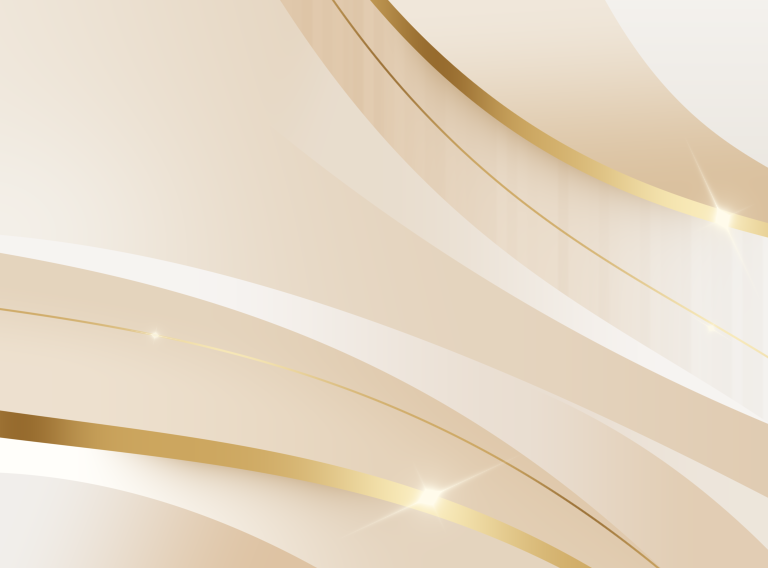
Reproduce this background procedurally as a WebGL 1 fragment shader.

```glsl
precision highp float;
// Cream and gold ribbons: two families of sweeping cubic curves split the canvas
// into softly graded layers, painted back to front, with metallic edges, shadows
// and a few star glints on top.
uniform vec2 u_resolution;

// Signed distance to y = cubic(x - start), positive below the curve (y runs down).
float curve(vec2 p, float start, vec4 k) {
  float t = p.x - start;
  float y = k.x + t * (k.y + t * (k.z + t * k.w));
  float slope = k.y + t * (2.0 * k.z + 3.0 * t * k.w);
  return (p.y - y) / sqrt(1.0 + slope * slope);
}

// Antialiased coverage of the positive side of a distance.
float fill(float d) {
  float soft = 0.7 / u_resolution.x;
  return smoothstep(-soft, soft, d);
}

float hairline(float d) {
  return 1.0 - smoothstep(0.0004, 0.0006 + 1.3 / u_resolution.x, abs(d));
}

float bump(float x, float center, float width) {
  float t = (x - center) / width;
  return exp(-t * t);
}

// Metallic tone along x with one dark and one bright place.
vec3 gold(float x, float dark, float light) {
  vec3 tone = mix(vec3(0.80, 0.65, 0.37), vec3(0.59, 0.42, 0.18), bump(x, dark, 0.075));
  return mix(tone, vec3(0.97, 0.91, 0.71), bump(x, light, 0.14));
}

// Smooth one-dimensional noise for the vertical stripes.
float hash(float n) {
  return fract(sin(n * 91.7) * 4375.5);
}

float stripes(float x) {
  float cell = floor(x);
  return mix(hash(cell), hash(cell + 1.0), smoothstep(0.35, 0.65, x - cell)) - 0.5;
}

// Round glow with one long ray and a short crossing ray.
float glint(vec2 q, vec2 dir, float size) {
  vec2 r = vec2(dot(q, dir), dot(q, vec2(-dir.y, dir.x))) / size;
  vec2 taper = max(1.0 - abs(r) / vec2(1.0, 0.4), 0.0);
  float rays = taper.x * exp(-abs(r.y) / (0.005 + 0.025 * taper.x))
             + 0.4 * taper.y * exp(-abs(r.x) / (0.005 + 0.025 * taper.y));
  return min(0.75 * rays + 0.9 * exp(-dot(r, r) * 90.0) + 0.25 * exp(-dot(r, r) * 14.0), 1.0);
}

void main() {
  // Width is 1, y runs down from the top edge to 0.737.
  vec2 uv = gl_FragCoord.xy / u_resolution;
  vec2 p = vec2(uv.x, (1.0 - uv.y) * 0.737);
  float x = p.x;

  // Backdrop: pale at the left, sand toward the upper curves.
  vec3 sand = vec3(0.895, 0.83, 0.745);
  vec3 color = mix(vec3(0.94, 0.91, 0.865), sand, smoothstep(-0.1, 0.58, x - 0.25 * (p.y - 0.15)));
  color = mix(color, vec3(0.96, 0.95, 0.93), 0.7 * bump(x, 0.0, 0.2) * bump(p.y, 0.3, 0.14));
  color = mix(color, vec3(0.875, 0.79, 0.685), smoothstep(0.65, 1.05, x) * 0.8);

  // Translucent veil along the upper sweep.
  float veil = curve(p, 0.3516, vec4(0.1628, 0.8125, -0.388, 0.086));
  vec3 veilTone = mix(vec3(0.91, 0.865, 0.805), vec3(0.965, 0.955, 0.945), smoothstep(0.48, 0.88, x));
  color = mix(color, veilTone, fill(-veil) * smoothstep(0.34, 0.45, x + 0.3 * (p.y - 0.12)));

  // Striped ribbon with a fine gold thread.
  float ribbon = curve(p, 0.3646, vec4(0.0, 1.557, -1.876, 1.233));
  vec3 ribbonTone = mix(vec3(0.875, 0.78, 0.665), vec3(0.915, 0.86, 0.79), smoothstep(0.42, 0.7, x));
  ribbonTone = mix(ribbonTone, vec3(0.95, 0.94, 0.925), smoothstep(0.68, 0.97, x));
  ribbonTone += stripes(x * 75.0) * vec3(0.014, 0.02, 0.026);
  float bandLow = curve(p, 0.4818, vec4(0.0, 1.182, -1.618, 0.936));
  float shade = exp(-max(bandLow, 0.0) / 0.026) * smoothstep(0.49, 0.57, x) * (1.0 - smoothstep(0.7, 1.02, x));
  ribbonTone = mix(ribbonTone, vec3(0.76, 0.64, 0.48), 0.65 * shade);
  color = mix(color, ribbonTone, fill(-ribbon));
  float thread = curve(p, 0.4336, vec4(0.0, 1.423, -1.775, 1.249));
  color = mix(color, gold(x, 0.5, 0.95), 0.9 * hairline(thread));

  // Upper gold band, the sand panel above it and the pale corner.
  float bandHigh = curve(p, 0.5052, vec4(0.0, 1.117, -1.517, 0.893));
  color = mix(color, gold(x, 0.57, 0.91), fill(-bandLow));
  vec3 panel = mix(vec3(0.94, 0.905, 0.855), vec3(0.855, 0.755, 0.62), smoothstep(0.0, 0.27, p.y + 0.06 * (x - 0.7)));
  color = mix(color, panel, fill(-bandHigh));
  float corner = curve(p, 0.7878, vec4(0.0, 1.788, -5.06, 6.91));
  color = mix(color, mix(vec3(0.955, 0.945, 0.93), vec3(0.925, 0.91, 0.885), p.y / 0.21), fill(-corner));

  // Lower white ribbon, with a sand fold opening out of it on the right.
  float white = curve(p, 0.0, vec4(0.3047, 0.0896, 0.3292, -0.0776));
  vec3 whiteTone = mix(vec3(0.965, 0.955, 0.945), vec3(0.915, 0.87, 0.82), smoothstep(0.25, 0.7, x));
  color = mix(color, mix(whiteTone, vec3(0.93, 0.90, 0.86), smoothstep(0.7, 0.95, x)), fill(white));
  float fold = curve(p, 0.69, vec4(0.5026, 0.423, 0.629, 0.642));
  vec3 foldTone = mix(whiteTone, vec3(0.885, 0.805, 0.705), smoothstep(0.66, 0.92, x));
  color = mix(color, foldTone, fill(fold) * smoothstep(0.67, 0.71, x));

  // Sand sweep crossed by the second gold thread.
  float sweep = curve(p, 0.0, vec4(0.3281, 0.1743, 0.1544, 0.2266));
  vec3 sweepTone = mix(vec3(0.895, 0.83, 0.74), vec3(0.875, 0.785, 0.67), smoothstep(0.25, 0.65, x));
  vec3 innerTone = mix(vec3(0.93, 0.88, 0.81), vec3(0.885, 0.805, 0.70), smoothstep(0.05, 0.75, x));
  float strand = curve(p, 0.0, vec4(0.401, 0.1396, 0.0915, 0.237));
  color = mix(color, mix(sweepTone, innerTone, smoothstep(-0.04, 0.07, strand)), fill(sweep));
  color = mix(color, gold(x, 0.76, 0.3), 0.9 * hairline(strand));

  // Lower gold band, its shadow on the white layer, and the bottom corner.
  float trimHigh = curve(p, 0.0, vec4(0.5326, 0.1418, -0.0924, 0.3276));
  float trimLow = curve(p, 0.0, vec4(0.5677, 0.1253, -0.0828, 0.3147));
  color = mix(color, gold(x, 0.025, 0.55), fill(trimHigh));
  vec3 floorTone = mix(vec3(1.0, 0.995, 0.98), vec3(0.895, 0.83, 0.745), smoothstep(0.08, 0.58, x));
  shade = exp(-max(trimLow, 0.0) / 0.024) * smoothstep(0.1, 0.27, x) * (1.0 - smoothstep(0.4, 0.57, x));
  color = mix(color, mix(floorTone, vec3(0.76, 0.64, 0.48), 0.6 * shade), fill(trimLow));
  float base = curve(p, 0.0, vec4(0.6133, 0.0495, 0.6055, 0.0));
  vec3 baseTone = mix(vec3(0.945, 0.935, 0.92), vec3(0.87, 0.765, 0.64), smoothstep(0.02, 0.4, x + 0.4 * (p.y - 0.65)));
  color = mix(color, baseTone, fill(base));

  // Star glints on the gold.
  float light = glint(p - vec2(0.941, 0.284), vec2(0.42, 0.907), 0.12)
              + glint(p - vec2(0.559, 0.645), vec2(0.907, -0.42), 0.135)
              + 0.8 * glint(p - vec2(0.202, 0.435), vec2(0.98, 0.2), 0.04)
              + 0.8 * glint(p - vec2(0.926, 0.426), vec2(0.85, 0.53), 0.04);
  gl_FragColor = vec4(mix(color, vec3(1.0, 0.985, 0.92), min(light, 1.0)), 1.0);
}
```
